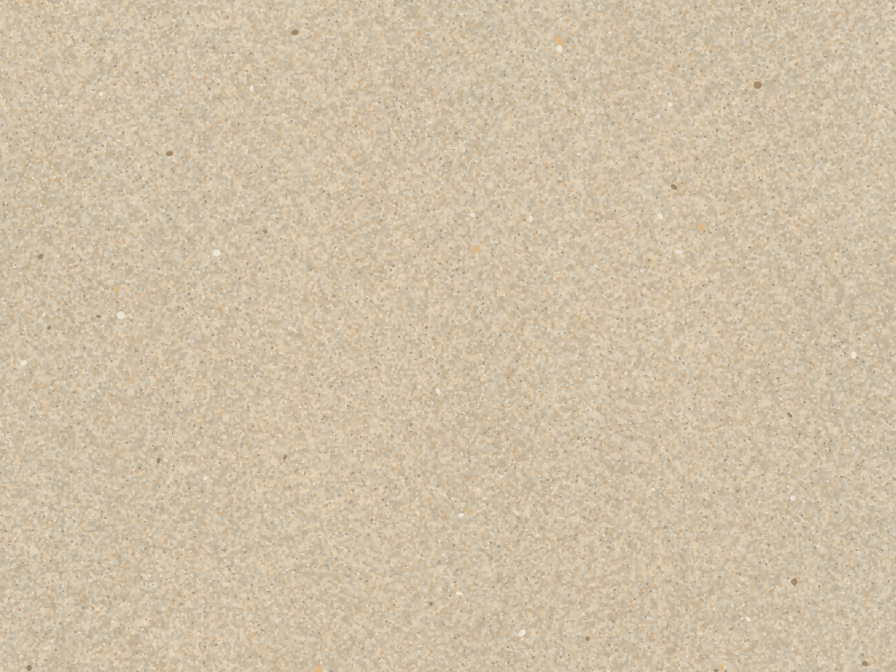
This texture is drawn by a Shadertoy shader. Its source:

```glsl
// Fine, dry beach sand with coloured flecks, a few pebbles and a crumbly patch.

const vec3 SAND = vec3(0.820, 0.757, 0.655);
const vec3 WARM_SHIFT = vec3(0.020, -0.003, -0.026);
const vec3 DARK_GRAIN = vec3(0.54, 0.49, 0.43);
const vec3 ORANGE_GRAIN = vec3(0.80, 0.64, 0.46);
const vec3 PALE_GRAIN = vec3(0.94, 0.91, 0.85);
const vec3 BROWN_PEBBLE = vec3(0.58, 0.46, 0.34);
const vec3 TAN_PEBBLE = vec3(0.87, 0.72, 0.50);

float hash(vec2 p, float seed) {
    return fract(sin(dot(p, vec2(12.9898, 78.233)) + seed * 3.71) * 43758.5453);
}

float valueNoise(vec2 p, float seed) {
    vec2 cell = floor(p);
    vec2 f = fract(p);
    f = f * f * (3.0 - 2.0 * f);
    float low = mix(hash(cell, seed), hash(cell + vec2(1, 0), seed), f.x);
    float high = mix(hash(cell + vec2(0, 1), seed), hash(cell + vec2(1, 1), seed), f.x);
    return mix(low, high, f.y);
}

float fbm(vec2 p, float seed) {
    float sum = 0.0;
    float amplitude = 0.5;
    for (int i = 0; i < 4; i++) {
        sum += amplitude * (valueNoise(p, seed + float(i)) - 0.5);
        p = p * 2.03 + 17.3;
        amplitude *= 0.5;
    }
    return sum;
}

// Softly blended cells: x is grain brightness, y is grain warmth, both centred on 0
vec2 grains(vec2 p, float cells, float seed) {
    p *= cells;
    vec2 sum = vec2(0.0);
    float total = 0.0;
    for (int y = -1; y <= 1; y++) {
        for (int x = -1; x <= 1; x++) {
            vec2 cell = floor(p) + vec2(x, y);
            vec2 d = cell + vec2(hash(cell, seed), hash(cell, seed + 1.0)) - p;
            float weight = exp(-7.0 * dot(d, d));
            sum += weight * (vec2(hash(cell, seed + 2.0), hash(cell, seed + 3.0)) - 0.5);
            total += weight;
        }
    }
    return sum / total;
}

// Coverage of scattered, randomly turned ellipses; radius is in canvas heights
float flecks(vec2 p, float cells, float density, float radius, float edge, float seed) {
    float coverage = 0.0;
    vec2 home = floor(p * cells);
    for (int y = -1; y <= 1; y++) {
        for (int x = -1; x <= 1; x++) {
            vec2 cell = home + vec2(x, y);
            vec2 jitter = vec2(hash(cell, seed), hash(cell, seed + 1.0));
            vec2 d = p - (cell + jitter) / cells;
            float angle = 6.2832 * hash(cell, seed + 2.0);
            float c = cos(angle);
            float s = sin(angle);
            d = mat2(c, -s, s, c) * d;
            d.y *= mix(1.0, 1.9, hash(cell, seed + 3.0));
            float size = radius * mix(0.55, 1.2, hash(cell, seed + 4.0));
            float present = step(hash(cell, seed + 5.0), density);
            float shape = 1.0 - smoothstep(-edge, edge, length(d) - size);
            coverage = max(coverage, present * shape);
        }
    }
    return coverage;
}

// Side-lit relief of small crumbs inside a ragged round patch
float crumbs(vec2 p, vec2 centre, float radius) {
    float ragged = length((p - centre) * vec2(0.8, 1.0)) + 0.06 * fbm(p * 22.0, 40.0);
    float mask = 1.0 - smoothstep(0.3 * radius, radius, ragged);
    vec2 toLight = vec2(-0.003, 0.006);
    return mask * (fbm(p * 48.0, 41.0) - fbm((p + toLight) * 48.0, 41.0));
}

void mainImage(out vec4 fragColor, in vec2 fragCoord) {
    vec2 p = fragCoord / iResolution.y;
    float edge = 0.8 / iResolution.y;

    // Broad drifts of brightness and warmth
    float drift = fbm(p * 4.0, 5.0);
    float warmth = 1.1 * fbm(p * 3.0 + 9.0, 12.0) + 0.35 - 0.9 * length(p - vec2(0.55, 0.6));
    vec3 color = SAND + 0.022 * drift + 0.35 * WARM_SHIFT * warmth;

    // Close-packed grains, fine over coarse
    vec2 fine = grains(p, 250.0, 20.0);
    vec2 coarse = grains(p, 120.0, 30.0);
    color += 0.125 * fine.x + 0.045 * coarse.x;
    color += WARM_SHIFT * (1.3 * fine.y + 1.0 * coarse.y);
    color += 0.20 * crumbs(p, vec2(0.20, 0.08), 0.10);

    // Scattered odd-coloured grains
    color = mix(color, ORANGE_GRAIN, 0.50 * flecks(p, 80.0, 0.26, 0.0028, edge, 50.0));
    color = mix(color, DARK_GRAIN, 0.55 * flecks(p, 90.0, 0.20, 0.0019, edge, 60.0));
    color = mix(color, PALE_GRAIN, 0.65 * flecks(p, 85.0, 0.20, 0.0020, edge, 70.0));

    // Sparse larger pebbles and shell chips
    color = mix(color, BROWN_PEBBLE, 0.75 * flecks(p, 7.0, 0.22, 0.0050, edge, 80.0));
    color = mix(color, TAN_PEBBLE, 0.80 * flecks(p, 6.0, 0.18, 0.0075, edge, 90.0));
    color = mix(color, PALE_GRAIN, 0.90 * flecks(p, 8.0, 0.18, 0.0052, edge, 100.0));

    fragColor = vec4(clamp(color, 0.0, 1.0), 1.0);
}
```
